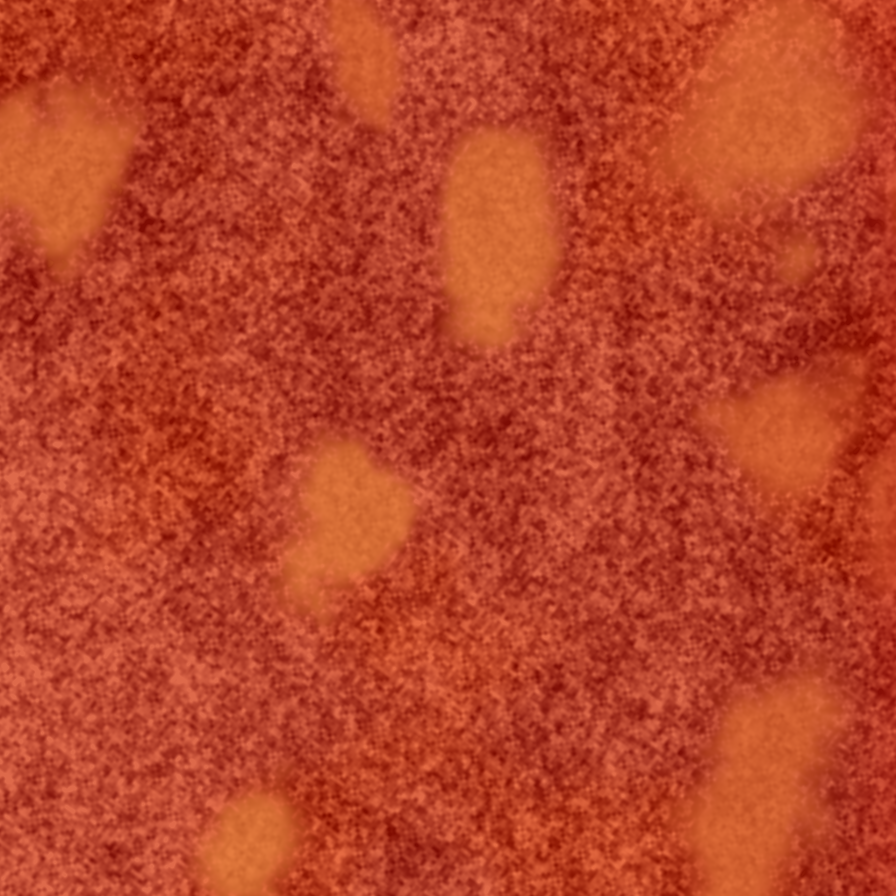
This texture is drawn by a Shadertoy shader. Its source:

```glsl
#define GRAIN_SCALE 125.0
#define GRAIN_CONTRAST 1.0
#define MOTTLE_CONTRAST 1.0
#define PATCH_GRID vec2(4.0, 3.0)
#define PATCH_CHANCE 0.6
#define RUST vec3(0.71, 0.25, 0.155)
#define RUST_STEP vec3(0.088, 0.085, 0.064)
#define ORANGE vec3(0.82, 0.36, 0.18)
#define GOLD vec3(0.89, 0.53, 0.25)
#define EDGE_RED vec3(0.75, 0.20, 0.13)

float hash(vec2 p) {
    vec3 q = fract(p.xyx * 0.1031);
    q += dot(q, q.yzx + 33.33);
    return fract((q.x + q.y) * q.z);
}

float noise(vec2 p) {
    vec2 cell = floor(p), f = fract(p);
    f = f * f * (3.0 - 2.0 * f);
    float low = mix(hash(cell), hash(cell + vec2(1, 0)), f.x);
    float high = mix(hash(cell + vec2(0, 1)), hash(cell + vec2(1, 1)), f.x);
    return mix(low, high, f.y);
}

float fbm(vec2 p) {
    float sum = 0.0, weight = 0.5;
    for (int i = 0; i < 4; i++) {
        sum += weight * noise(p);
        p = mat2(1.6, 1.2, -1.2, 1.6) * p + 17.3;
        weight *= 0.5;
    }
    return sum / 0.9375;
}

// Fine speckle, centred on zero
float grainAt(vec2 uv) {
    vec2 tilted = mat2(0.8, 0.6, -0.6, 0.8) * uv;
    float coarse = noise(uv * GRAIN_SCALE + 40.0) - 0.5;
    float fine = noise(tilted * GRAIN_SCALE * 1.8 + 90.0) - 0.5;
    return 2.8 * coarse + 2.6 * fine;
}

// Scattered smooth patches: x = coverage, y = brightness
vec2 patchesAt(vec2 uv, float grain) {
    vec2 warp = vec2(fbm(uv * 9.0 + 5.0), fbm(uv * 9.0 + 31.0)) - 0.5;
    vec2 p = uv * PATCH_GRID + warp * 0.55;
    vec2 cell = floor(p);
    vec2 best = vec2(0.0);
    for (int y = -1; y <= 1; y++) {
        for (int x = -1; x <= 1; x++) {
            vec2 id = cell + vec2(x, y) + 60.0;
            if (hash(id + 7.0) > PATCH_CHANCE) continue;
            vec2 jitter = vec2(hash(id + 13.0), hash(id + 29.0));
            vec2 d = p + 60.0 - id - 0.15 - 0.7 * jitter;
            d.x += d.y * (hash(id + 43.0) - 0.5);
            float radius = mix(0.22, 0.46, hash(id + 57.0));
            float cover = smoothstep(1.15, 0.55, length(d) / radius + 0.06 * grain);
            float glow = hash(id + 71.0) * mix(1.1, 0.25, clamp(uv.y, 0.0, 1.0));
            if (cover > best.x) best = vec2(cover, glow);
        }
    }
    return best;
}

void mainImage(out vec4 fragColor, in vec2 fragCoord) {
    vec2 uv = fragCoord / iResolution.y;
    float grain = grainAt(uv) * GRAIN_CONTRAST;

    // Broad upright mottling, clumps and dark creases
    float broad = fbm(uv * vec2(6.0, 3.5) + 11.0) - 0.5;
    float clump = fbm(uv * vec2(24.0, 20.0) + 3.0) - 0.5;
    float vein = abs(fbm(uv * vec2(8.0, 5.0) + 70.0) - 0.5);
    float crease = smoothstep(0.045, 0.0, vein) * smoothstep(0.4, 0.7, noise(uv * 7.0 + 23.0));
    float mottle = (2.0 * broad + 1.9 * clump - 0.9 * crease) * MOTTLE_CONTRAST;

    // Rust ground, warmer in some areas and pinker in others
    float tone = clamp(0.85 * grain + mottle, -2.4, 1.9);
    vec3 color = RUST + RUST_STEP * tone;
    float warmth = smoothstep(0.4, 0.65, fbm(uv * 4.0 + 47.0));
    color += mix(vec3(-0.005, 0.0, 0.015), vec3(0.025, 0.005, -0.02), warmth);

    // Smooth orange and gold patches with faint speckle
    vec2 blot = patchesAt(uv, grain);
    vec3 glowColor = mix(ORANGE, GOLD, clamp(blot.y, 0.0, 1.0));
    glowColor += RUST_STEP * (0.2 * grain + 0.4 * clump);
    color = mix(color, glowColor, 0.9 * blot.x);

    // Redder right margin
    float margin = smoothstep(0.9, 1.0, fragCoord.x / iResolution.x + 0.1 * broad);
    color = mix(color, EDGE_RED + 0.6 * RUST_STEP * tone, 0.5 * margin);

    fragColor = vec4(clamp(color, 0.0, 1.0), 1.0);
}
```
